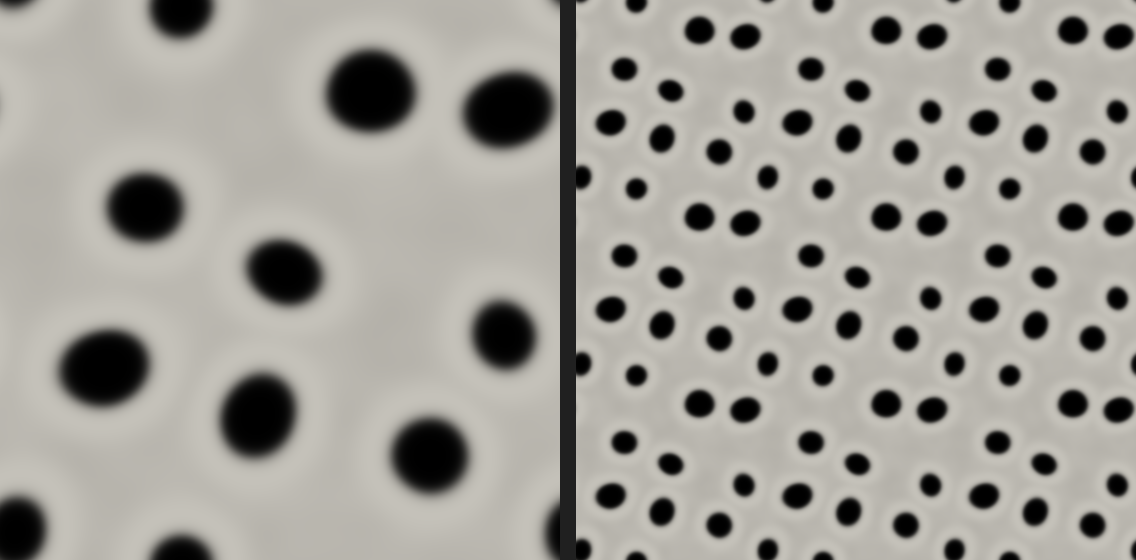
Left: one tile. Right: repeated 3 by 3.
This pattern is drawn by a Shadertoy shader. Its source:

```glsl
const float TAU = 6.2831853;

vec2 hash2(vec2 n) {
    vec3 h = fract(n.xyx * vec3(0.1031, 0.1030, 0.0973));
    h += dot(h, h.yzx + 33.33);
    return fract((h.xx + h.yz) * h.zy);
}

// Gradient at a lattice corner; the half cell keeps the wrap exact
float corner(vec2 cell, vec2 offset, float period) {
    vec2 wrapped = cell - period * floor((cell + 0.5) / period);
    float angle = TAU * hash2(wrapped + period * 7.0).x;
    return dot(vec2(cos(angle), sin(angle)), offset);
}

// Gradient noise on the unit square, seamless for a whole period
float gradientNoise(vec2 uv, float period) {
    vec2 cell = floor(uv * period), f = fract(uv * period);
    vec2 u = f * f * f * (f * (f * 6.0 - 15.0) + 10.0);
    vec2 e = vec2(1.0, 0.0);
    return mix(
        mix(corner(cell, f, period), corner(cell + e, f - e, period), u.x),
        mix(corner(cell + e.yx, f - e.yx, period), corner(cell + 1.0, f - 1.0, period), u.x),
        u.y);
}

// Minimum with a rounded crease
float smoothMin(float a, float b, float k) {
    float h = max(k - abs(a - b), 0.0) / k;
    return min(a, b) - 0.25 * h * h * k;
}

// Signed distance to the nearest of ten scattered, slightly oval spots
float spotDistance(vec2 uv) {
    float nearest = 1.0;
    for (float i = 0.0; i < 10.0; i++) {
        vec2 jitter = hash2(vec2(i, 3.0)) - 0.5;
        vec2 center = i * vec2(0.1, 0.3) + 0.05 + 0.12 * jitter;
        vec2 d = uv - center;
        d -= floor(d + 0.5);

        // Upright or lying ovals with a little tilt
        float tilt = 0.8 * (hash2(vec2(i, 41.0)).x - 0.5);
        float stretch = mix(0.91, 1.12, fract(i * 0.755 + 0.1));
        d = mat2(cos(tilt), -sin(tilt), sin(tilt), cos(tilt)) * d;
        d *= vec2(1.0 / stretch, stretch);
        float radius = mix(0.054, 0.078, fract(i * 0.618 + 0.2));
        nearest = smoothMin(nearest, length(d) - radius, 0.03);
    }
    return nearest;
}

void mainImage(out vec4 fragColor, in vec2 fragCoord) {
    vec2 uv = fragCoord / iResolution.xy;
    float dist = spotDistance(uv) + 0.005 * gradientNoise(uv, 9.0);

    // Faintly mottled ground
    float mottle = 0.022 * gradientNoise(uv, 5.0) + 0.018 * gradientNoise(uv, 11.0);
    vec3 ground = vec3(0.720, 0.708, 0.678) + mottle;

    // Pale halo around each spot
    float ring = (dist - 0.035) / 0.04;
    vec3 color = mix(ground, vec3(0.770, 0.759, 0.727), exp(-ring * ring));

    // Black spots with a soft edge
    color *= 0.5 + 0.5 * tanh(dist / 0.0125);
    fragColor = vec4(color, 1.0);
}
```
